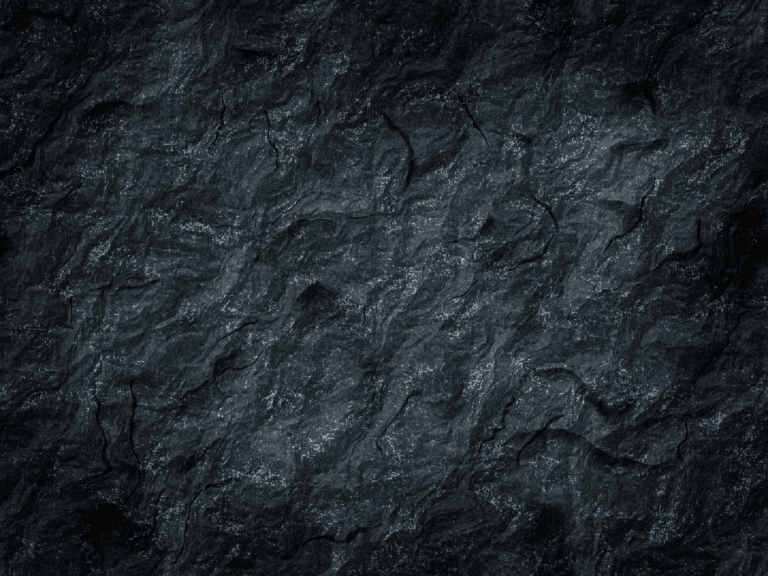
A Shadertoy shader for this texture:

```glsl
// Dark blue-grey rough rock face with chipped facets, ledges, cracks and mineral specks; tiles.
#define MEAN_TONE 0.369
#define TONE_SPREAD 0.113
#define GLOW 0.64
#define PATCHES 1.15
#define RELIEF 0.8
#define CAVITY 8.0
#define GRAIN 0.8
#define SPECKS 1.5
#define LEDGES 1.3
#define CRACKS 1.7
#define DARK_TINT vec3(0.78, 1.0, 1.16)
#define LIGHT_TINT vec3(0.88, 1.0, 1.04)

const float PI = 3.14159;

float hash(vec2 cell) {
    vec3 p = fract(vec3(cell.xyx) * 0.1031);
    p += dot(p, p.yzx + 33.33);
    return fract((p.x + p.y) * p.z);
}

// Gradient noise that wraps after one unit of q; count = whole cells per unit
float noise(vec2 q, vec2 count, float seed) {
    vec2 p = q * count, cell = floor(p), f = p - cell;
    vec2 s = f * f * f * (f * (f * 6.0 - 15.0) + 10.0);
    vec4 v;
    for (int i = 0; i < 4; i++) {
        vec2 corner = vec2(i & 1, i >> 1);
        float a = 2.0 * PI * hash(mod(cell + corner, count) + seed * 17.0);
        v[i] = dot(vec2(cos(a), sin(a)), f - corner);
    }
    return mix(mix(v.x, v.y, s.x), mix(v.z, v.w, s.x), s.y);
}

float fbm(vec2 q, vec2 count, float seed) {
    float sum = 0.0, amp = 1.0;
    for (int i = 0; i < 4; i++) {
        sum += amp * noise(q, count, seed + float(i));
        amp *= 0.5;
        count *= 2.0;
    }
    return sum;
}

// Whole-number shear along the rising diagonal; still wraps
vec2 strata(vec2 u) { return vec2(u.x, u.y - u.x); }

// Ragged displacement at several scales
vec2 jagged(vec2 u) {
    return u + 0.034 * vec2(fbm(u, vec2(9.0, 7.0), 1.0), fbm(u, vec2(9.0, 7.0), 9.0));
}

// Flat-sided chips: the highest of randomly turned pyramids
float chips(vec2 q, vec2 count, float seed) {
    vec2 p = q * count, cell = floor(p);
    float top = -9.0;
    for (int i = 0; i < 9; i++) {
        vec2 id = cell + vec2(i % 3, i / 3) - 1.0;
        vec2 key = mod(id, count) + seed * 17.0;
        vec2 d = p - id - 0.15 - 0.7 * vec2(hash(key), hash(key + 71.0));
        float a = PI * hash(key + 37.0);
        vec2 r = abs(vec2(d.x * cos(a) + d.y * sin(a), d.y * cos(a) - d.x * sin(a)));
        top = max(top, 0.4 * hash(key + 53.0) - max(r.x, r.y));
    }
    return top;
}

float rockHeight(vec2 uv) {
    vec2 u = jagged(uv);
    float sum = 0.055 * chips(strata(u), vec2(12.0, 8.0), 15.0);
    sum += 0.027 * chips(u, vec2(27.0, 21.0), 16.0);
    sum += 0.010 * chips(u, vec2(62.0, 47.0), 17.0);
    float amp = 0.055;
    vec2 count = vec2(9.0, 6.0);
    for (int i = 0; i < 5; i++) {
        vec2 q = (i & 1) == 0 ? strata(u) : u;
        sum -= amp * abs(noise(q, count, 20.0 + float(i)));
        amp *= 0.53;
        count *= 2.0;
    }
    return sum;
}

void mainImage(out vec4 fragColor, in vec2 fragCoord) {
    vec2 uv = fragCoord / iResolution.xy;
    vec2 u = jagged(uv);

    // Broad light in the middle, with dark margins
    vec2 g = uv + 0.22 * vec2(noise(uv, vec2(3.0, 2.0), 5.0), noise(uv, vec2(3.0, 2.0), 6.0));
    vec2 edge = cos(PI * g) * cos(PI * g);
    vec2 inside = 1.0 - edge * edge;
    float glow = (inside.x * inside.y - 0.39) / 0.35;
    float patches = fbm(strata(u), vec2(6.0, 4.0), 7.0);

    // Slopes lit from the upper left
    float stepSize = 0.0022;
    vec2 toLight = vec2(-0.55, 0.83 * 4.0 / 3.0) * stepSize;
    float h = rockHeight(uv);
    float slope = 0.7 * (h - rockHeight(uv + toLight)) / stepSize;
    float relief = slope / sqrt(1.0 + slope * slope);

    // Broken ledges: sharp upper rim, shadow fading downwards
    float row = fract(6.0 * u.y + 1.8 * noise(u, vec2(4.0, 3.0), 31.0));
    float ledge = smoothstep(0.6, 0.96, row) * (1.0 - smoothstep(0.97, 1.0, row));
    ledge *= smoothstep(0.02, 0.25, noise(u, vec2(9.0, 6.0), 33.0));

    // Thin steep cracks that taper out
    float c = fract(5.0 * (2.0 * u.x - u.y) + 1.9 * noise(u, vec2(5.0, 4.0), 35.0)) - 0.5;
    float opening = smoothstep(0.04, 0.3, noise(u, vec2(9.0, 6.0), 36.0));
    float crack = smoothstep(0.0, 0.4, opening);
    crack *= 1.0 - smoothstep(0.008, 0.02 + 0.04 * opening, abs(c));

    // Fine grain, with pale specks scattered mostly over lit faces
    float grain = 0.5 * noise(uv, vec2(70.0, 52.0), 40.0) + 0.8 * noise(uv, vec2(180.0, 135.0), 41.0)
                + noise(uv, vec2(360.0, 270.0), 42.0);
    float cluster = fbm(u, vec2(18.0, 14.0), 43.0);
    float specks = smoothstep(0.3, 1.15, grain + 0.9 * cluster + 0.2 * relief);

    float z = GLOW * glow + PATCHES * patches + RELIEF * relief
            + CAVITY * (h + 0.037) + GRAIN * grain
            + SPECKS * specks - LEDGES * ledge - CRACKS * crack;
    float tone = max(MEAN_TONE + TONE_SPREAD * z, 0.14);
    float light = tone * tone;
    vec3 color = light * mix(DARK_TINT, LIGHT_TINT, clamp(light / 0.42, 0.0, 1.0));
    fragColor = vec4(clamp(color, 0.0, 1.0), 1.0);
}
```
